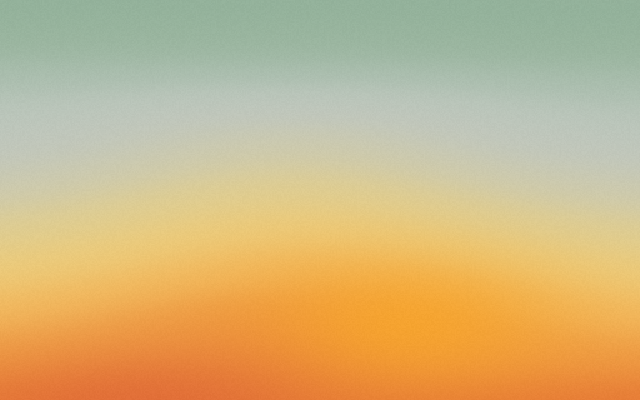
A Shadertoy shader for this background:

```glsl
#define DOME_CENTER 0.46
#define DOME_WIDTH 0.36
#define DOME_LIFT 0.125
#define GOLD_CENTER vec2(0.64, 0.19)
#define GOLD_SIZE vec2(0.23, 0.16)
#define GOLD_STRENGTH 0.8
#define EMBER_CENTER vec2(0.23, -0.02)
#define EMBER_SIZE vec2(0.25, 0.13)
#define EMBER_STRENGTH 0.7
#define GRAIN_CELLS vec2(512.0, 320.0)
#define GRAIN_STRENGTH 0.018

const int STOPS = 11;

// Sky colours, evenly spaced from the horizon to the top
const vec3 SKY[STOPS] = vec3[STOPS](
    vec3(0.900, 0.475, 0.210),
    vec3(0.930, 0.600, 0.262),
    vec3(0.945, 0.720, 0.365),
    vec3(0.925, 0.793, 0.475),
    vec3(0.873, 0.803, 0.565),
    vec3(0.800, 0.790, 0.680),
    vec3(0.753, 0.777, 0.735),
    vec3(0.730, 0.773, 0.730),
    vec3(0.670, 0.745, 0.685),
    vec3(0.600, 0.708, 0.620),
    vec3(0.575, 0.695, 0.605)
);
const vec3 GOLD = vec3(0.970, 0.650, 0.165);
const vec3 EMBER = vec3(0.875, 0.410, 0.220);

// Smooth blend of neighbouring stops
vec3 skyRamp(float height) {
    float position = clamp(height, 0.0, 1.0) * float(STOPS - 1);
    vec3 sum = vec3(0.0);
    float total = 0.0;
    for (int i = 0; i < STOPS; i++) {
        float offset = (position - float(i)) / 0.7;
        float weight = exp(-offset * offset);
        sum += SKY[i] * weight;
        total += weight;
    }
    return sum / total;
}

float glow(vec2 uv, vec2 center, vec2 size) {
    vec2 offset = (uv - center) / size;
    return exp(-dot(offset, offset));
}

float cellHash(vec2 cell) {
    vec3 p = fract(cell.xyx * 0.1031);
    p += dot(p, p.yzx + 33.33);
    return fract((p.x + p.y) * p.z);
}

void mainImage(out vec4 fragColor, in vec2 fragCoord) {
    vec2 uv = fragCoord / iResolution.xy;

    // Warm dome rising in the middle, green dipping on the right
    float across = (uv.x - DOME_CENTER) / DOME_WIDTH;
    float dome = exp(-across * across);
    dome *= smoothstep(-0.02, 0.25, uv.y) * (1.0 - smoothstep(0.66, 0.86, uv.y));
    float dip = 0.025 * smoothstep(0.5, 1.0, uv.x) * smoothstep(0.55, 0.8, uv.y);
    vec3 color = skyRamp(uv.y - DOME_LIFT * dome + dip);

    // Glows near the horizon
    color = mix(color, GOLD, GOLD_STRENGTH * glow(uv, GOLD_CENTER, GOLD_SIZE));
    color = mix(color, EMBER, EMBER_STRENGTH * glow(uv, EMBER_CENTER, EMBER_SIZE));

    // Fine film grain
    color += GRAIN_STRENGTH * (cellHash(floor(uv * GRAIN_CELLS)) - 0.5);

    fragColor = vec4(clamp(color, 0.0, 1.0), 1.0);
}
```
